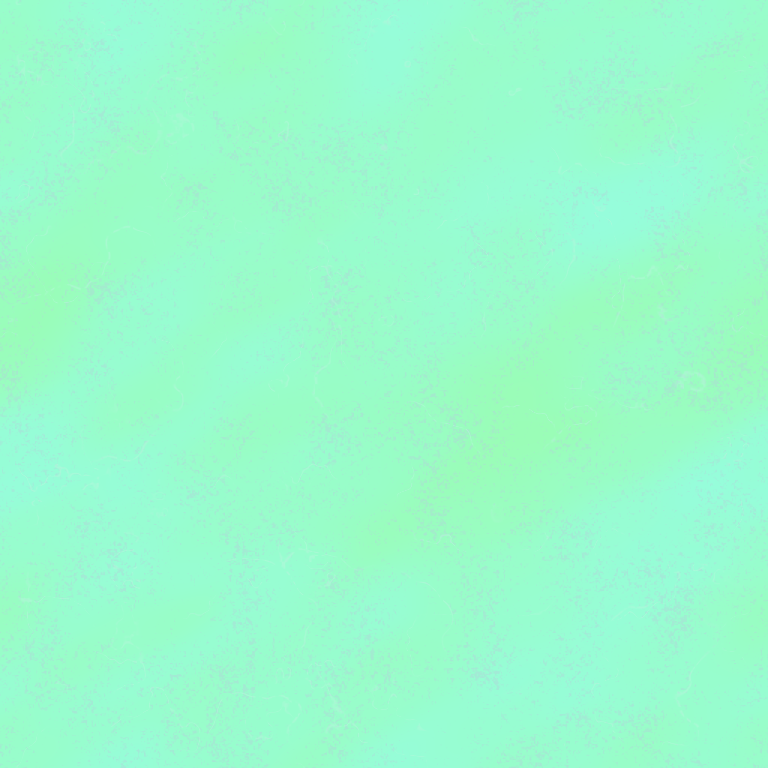
A Shadertoy shader for this texture:

```glsl
// Mint paper: soft slanted clouds drift between green and aqua, under
// a dust of lavender-grey grit and faint, thin, broken pale scratches.
// All layers are value noise on a lattice that wraps, so the canvas tiles.

const vec3 GREEN = vec3(0.603, 0.992, 0.715);
const vec3 AQUA = vec3(0.585, 0.992, 0.885);
const vec3 GRIT = vec3(0.690, 0.830, 0.850);
const vec3 SCRATCH = vec3(0.715, 0.965, 0.860);

const vec2 CLOUD_CELLS = vec2(3.0, 5.0);
const float CLOUD_SLANT = 2.0;       // lattice rows climbed across the canvas
const float CLOUD_CONTRAST = 1.3;
const float CLOUD_MEAN = 0.39;       // 0 is all green, 1 all aqua
const vec2 CLUSTER_CELLS = vec2(16.0);
const float CLUSTER_PULL = 0.65;     // how strongly grit gathers in patches
const vec2 GRAIN_CELLS = vec2(512.0);
const vec2 SPECKLE_CELLS = vec2(233.0);
const vec2 GRIT_RANGE = vec2(0.58, 1.0);
const float GRIT_STRENGTH = 0.47;
const vec2 SCRATCH_CELLS = vec2(6.0);
const float SCRATCH_WIDTH = 0.011;
const float SCRATCH_STRENGTH = 0.5;

// Integer hash of a cell and a seed, from 0 to 1
float hash(vec2 cell, float seed) {
    uvec3 k = uvec3(ivec3(vec3(cell, seed)));
    uint h = k.x * 1597334677u ^ k.y * 3812015801u ^ k.z * 2798796415u;
    h = (h ^ (h >> 16)) * 2246822519u;
    h = (h ^ (h >> 13)) * 3266489917u;
    h ^= h >> 16;
    return float(h >> 8) / 16777216.0;
}

// Random value of a lattice corner; a turn in x also shifts y by the slant
float corner(vec2 cell, vec2 cells, float slant, float seed) {
    float turn = floor(cell.x / cells.x);
    cell += turn * vec2(-cells.x, slant);
    return hash(vec2(cell.x, mod(cell.y, cells.y)), seed);
}

// Seamless value noise on a slanted lattice
float noise(vec2 uv, vec2 cells, float slant, float seed) {
    vec2 p = uv * cells - vec2(0.0, slant * uv.x);
    vec2 cell = floor(p);
    vec2 f = p - cell;
    f = f * f * f * (f * (f * 6.0 - 15.0) + 10.0);
    float a = corner(cell, cells, slant, seed);
    float b = corner(cell + vec2(1.0, 0.0), cells, slant, seed);
    float c = corner(cell + vec2(0.0, 1.0), cells, slant, seed);
    float d = corner(cell + vec2(1.0), cells, slant, seed);
    return mix(mix(a, b, f.x), mix(c, d, f.x), f.y);
}

// Octaves of seamless noise, normalised to 0..1
float fbm(vec2 uv, vec2 cells, float slant, int octaves, float seed) {
    float sum = 0.0, total = 0.0, weight = 1.0;
    for (int i = 0; i < octaves; i++) {
        sum += weight * noise(uv, cells, slant, seed + float(i));
        total += weight;
        weight *= 0.5;
        cells *= 2.0;
        slant *= 2.0;
    }
    return sum / total;
}

// Thin contour of a noise field, kept in patches
float scratches(vec2 uv, vec2 cells, float seed) {
    float contour = abs(fbm(uv, cells, 0.0, 4, seed) - 0.5);
    float patches = noise(uv, cells * 2.0, 0.0, seed + 7.0);
    return (1.0 - smoothstep(0.0, SCRATCH_WIDTH, contour)) * smoothstep(0.45, 0.8, patches);
}

void mainImage(out vec4 fragColor, in vec2 fragCoord) {
    vec2 uv = fragCoord / iResolution.xy;

    // Broad clouds
    float cloud = fbm(uv, CLOUD_CELLS, CLOUD_SLANT, 3, 11.0);
    float tone = clamp(CLOUD_MEAN + CLOUD_CONTRAST * (cloud - 0.5), 0.0, 1.0);
    vec3 color = mix(GREEN, AQUA, tone);

    // Fine grit, loosely gathered in clusters; half a cell of offset keeps it crisp
    float cluster = fbm(uv, CLUSTER_CELLS, 0.0, 4, 23.0);
    float fine = noise(uv + 0.5 / GRAIN_CELLS, GRAIN_CELLS, 0.0, 37.0);
    float coarse = noise(uv, SPECKLE_CELLS, 0.0, 41.0);
    float grain = mix(coarse, fine, 0.5) + CLUSTER_PULL * (cluster - 0.5);
    float grit = smoothstep(GRIT_RANGE.x, GRIT_RANGE.y, grain);
    color = mix(color, GRIT, GRIT_STRENGTH * grit);

    // Scratches of two sizes, broken by the grain
    float scratch = max(scratches(uv, SCRATCH_CELLS, 53.0),
                        scratches(uv, SCRATCH_CELLS * 2.0, 83.0));
    scratch *= smoothstep(0.15, 0.6, coarse);
    color = mix(color, SCRATCH, SCRATCH_STRENGTH * scratch);

    fragColor = vec4(color, 1.0);
}
```
